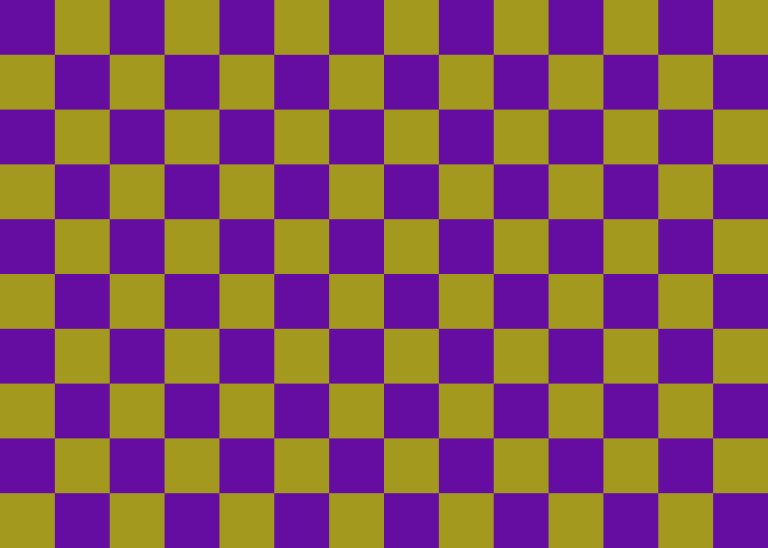
A Shadertoy shader for this pattern:

```glsl
#define COLUMNS 14.0
#define ROWS 10.0
#define OLIVE vec3(0.64, 0.60, 0.12)
#define PURPLE vec3(0.40, 0.05, 0.63)

// Square wave per axis: +1 in even cells, -1 in odd ones, ramped over one pixel at each edge
vec2 squareWave(vec2 cell, vec2 pixelSize) {
    vec2 edge = floor(cell + 0.5);
    vec2 parity = 1.0 - 2.0 * mod(edge, 2.0);
    return parity * clamp(2.0 * (cell - edge) / pixelSize, -1.0, 1.0);
}

void mainImage(out vec4 fragColor, in vec2 fragCoord) {
    // Position and pixel size in cells
    vec2 pixelSize = vec2(COLUMNS, ROWS) / iResolution.xy;
    vec2 wave = squareWave(fragCoord * pixelSize, pixelSize);

    // The product of both waves alternates the colours
    float checker = 0.5 + 0.5 * wave.x * wave.y;
    fragColor = vec4(mix(PURPLE, OLIVE, checker), 1.0);
}
```
